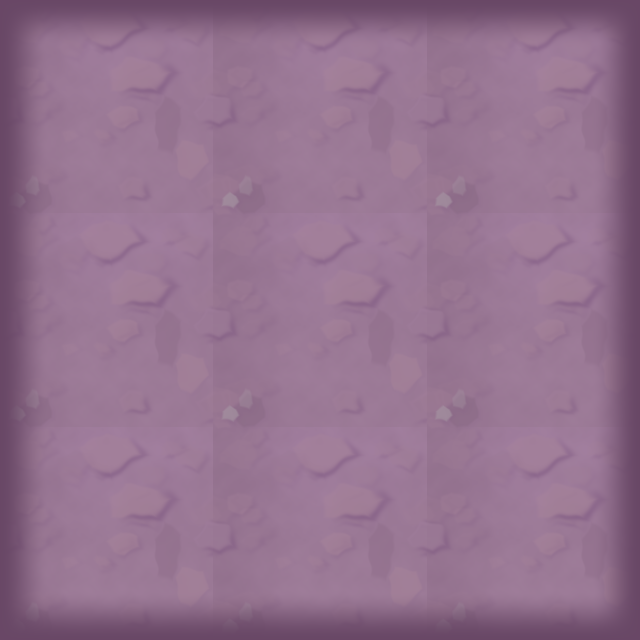
This texture is drawn by a three.js fragment shader. Its source:

```glsl
varying vec2 vUv;

const float TAU = 6.28319;
const float REPEATS = 3.0;
const int SCATTERED = 30;

const vec3 MAUVE = vec3(0.610, 0.478, 0.590);
const vec3 DUSK = vec3(0.570, 0.438, 0.550);
const vec3 LILAC = vec3(0.642, 0.500, 0.635);
const vec3 CLAY = vec3(0.645, 0.508, 0.595);
const vec3 ASH = vec3(0.635, 0.560, 0.620);
const vec3 CREASE = vec3(0.500, 0.350, 0.510);
const vec3 BORDER = vec3(0.410, 0.280, 0.400);

float hash(float n) {
  return fract(sin(n * 127.1 + 3.7) * 4375.85);
}

// Shortest offset inside a repeating unit tile
vec2 wrap(vec2 d) {
  return fract(d + 0.5) - 0.5;
}

// Layered sines that close on the tile
float clouds(vec2 p, float seed) {
  float sum = 0.0;
  float weight = 0.5;
  for (int i = 1; i <= 5; i++) {
    float k = float(i);
    vec2 phase = TAU * vec2(hash(seed + k), hash(seed + k + 9.0));
    vec2 bend = sin(TAU * k * p.yx + phase);
    sum += weight * sin(TAU * k * p.x + phase.y + bend.x) * sin(TAU * k * p.y + phase.x + bend.y);
    weight *= 0.72;
  }
  return sum;
}

// Distance to an irregular six-sided stone
float facetDistance(vec2 d, vec2 size, float seed) {
  float reach = 0.0;
  for (int i = 0; i < 6; i++) {
    float k = float(i);
    float angle = (k + 0.6 * hash(seed + k)) * TAU / 6.0;
    float facet = 0.85 + 0.4 * hash(seed + k + 20.0);
    reach = max(reach, dot(d / size, vec2(cos(angle), sin(angle))) * facet);
  }
  return (reach - 1.0) * min(size.x, size.y);
}

// Translucent face, shaded lower right crease, faint upper left rim
vec3 addStone(vec3 color, vec2 d, vec2 size, float seed, vec3 face, float cover, float relief) {
  float dist = facetDistance(d, size, seed);
  float side = dot(normalize(d + 0.0001), vec2(0.64, -0.77));
  float inside = 1.0 - smoothstep(-0.007, 0.007, dist);
  float outer = (dist - 0.007) / 0.013;
  float inner = (dist + 0.008) / 0.008;
  float crease = exp(-outer * outer) * smoothstep(0.0, 0.9, side);
  float rim = exp(-inner * inner) * smoothstep(-0.3, 0.8, -side);
  color = mix(color, face, inside * cover);
  color = mix(color, CREASE, crease * relief);
  return mix(color, LILAC, rim * relief * 0.4);
}

// Broad stains, darker toward the left seam
vec3 ground(vec2 tile) {
  float lit = smoothstep(0.05, 0.45, tile.x) * (1.0 - 0.3 * smoothstep(0.75, 1.0, tile.x));
  float glow = lit * smoothstep(0.35, 0.85, tile.y);
  vec3 color = mix(DUSK, MAUVE, 0.25 + 0.75 * lit);
  color = mix(color, LILAC, glow * (0.4 + 0.3 * clouds(tile, 4.0)));
  return color + 0.012 * clouds(tile, 17.0) + 0.006 * clouds(tile * 3.0, 31.0);
}

vec3 scatterStones(vec3 color, vec2 p, vec2 tile) {
  float exposure = 0.35 + 0.65 * smoothstep(0.1, 0.5, tile.x);
  for (int i = 0; i < SCATTERED; i++) {
    float seed = float(i) * 1.37;
    vec2 centre = vec2(hash(seed + 40.0), hash(seed + 71.0));
    vec2 size = mix(vec2(0.028, 0.022), vec2(0.09, 0.065), hash(seed + 5.0));
    vec3 face = mix(DUSK, CLAY, 0.25 + 0.75 * hash(seed + 13.0));
    float relief = exposure * mix(0.06, 0.4, hash(seed + 27.0));
    color = addStone(color, wrap(p - centre), size, seed, face, 0.28, relief);
  }
  return color;
}

// Larger stones and shaded hollows that identify the repeat
vec3 landmarks(vec3 color, vec2 p) {
  color = addStone(color, wrap(p - vec2(0.78, 0.43)), vec2(0.06, 0.13), 6.0, DUSK, 0.65, 0.0);
  color = addStone(color, wrap(p - vec2(0.90, 0.26)), vec2(0.08, 0.09), 2.0, CLAY, 0.6, 0.08);
  color = addStone(color, wrap(p - vec2(0.50, 0.88)), vec2(0.13, 0.08), 11.0, CLAY, 0.5, 0.5);
  color = addStone(color, wrap(p - vec2(0.64, 0.65)), vec2(0.12, 0.065), 23.0, CLAY, 0.6, 0.55);
  color = addStone(color, wrap(p - vec2(0.59, 0.455)), vec2(0.07, 0.05), 8.0, CLAY, 0.6, 0.2);
  color = addStone(color, wrap(p - vec2(0.99, 0.485)), vec2(0.08, 0.065), 15.0, MAUVE, 0.6, 0.45);
  color = addStone(color, wrap(p - vec2(0.17, 0.07)), vec2(0.08, 0.06), 19.0, DUSK * 0.96, 0.7, 0.1);
  color = addStone(color, wrap(p - vec2(0.148, 0.128)), vec2(0.035, 0.042), 5.0, ASH, 0.45, 0.1);
  return addStone(color, wrap(p - vec2(0.08, 0.063)), vec2(0.036, 0.036), 29.0, ASH, 0.8, 0.15);
}

void main() {
  vec2 p = vUv * REPEATS;
  vec2 tile = fract(p);
  vec2 worn = p + 0.005 * sin(TAU * (5.0 * p.yx + vec2(0.2, 0.6))) + 0.003 * sin(TAU * 11.0 * p.yx);
  vec3 color = ground(tile);
  color = scatterStones(color, worn, tile);
  color = landmarks(color, worn);

  // Soft dark frame over the whole square
  vec2 fade = smoothstep(0.0, 0.075, min(vUv, 1.0 - vUv));
  gl_FragColor = vec4(mix(BORDER, color, fade.x * fade.y), 1.0);
}
```
